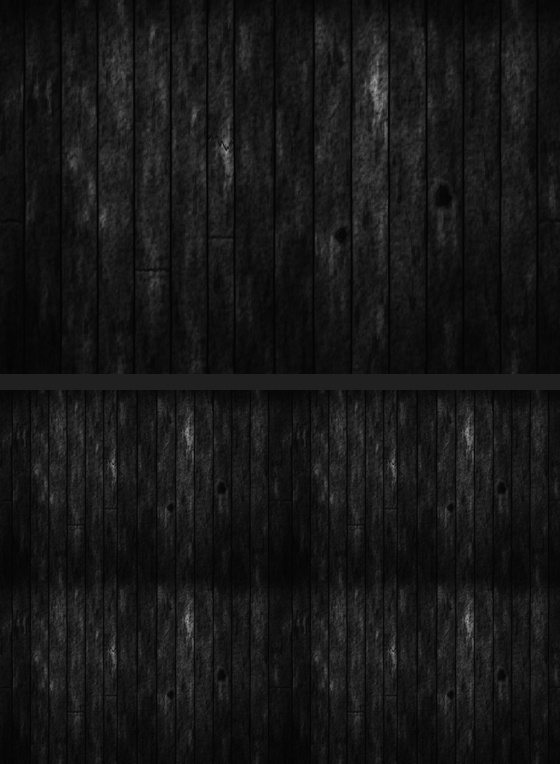
Top, the tile; bottom, the same tile 2 across and 2 down.
This texture is drawn by a Shadertoy shader. Its source:

```glsl
// Dark, worn vertical wooden planks with grain, knots and cross breaks; tiles both ways.

const int PLANKS = 15;
const float FIRST_SEAM = 0.043;      // position of the leftmost seam
const float PITCH = 0.0655;          // usual plank width
const float NARROWING = 0.017;       // how much the narrow plank is cut
const int NARROW_PLANK = 6;
const float SEAM_HALF_WIDTH = 0.0011;
const float SEAM_SHADE_WIDTH = 0.0035;
const float SEAM_WOBBLE = 0.003;
const float EDGE_LIGHT = 0.40;       // light left at the top and bottom edges
const float EXPOSURE = 1.10;
const float WEAR_STRENGTH = 0.10;
const float RELIEF_STRENGTH = 1.7;
const float GRIT_STRENGTH = 0.55;
const vec3 WOOD_TINT = vec3(1.0, 1.0, 1.0);
const vec3 GAP_COLOR = vec3(0.016);

// Base brightness of each plank; plank 0 wraps around the side edges.
const float TONES[PLANKS] = float[](0.058, 0.052, 0.098, 0.128, 0.112, 0.108,
    0.118, 0.088, 0.084, 0.112, 0.150, 0.125, 0.080, 0.086, 0.102);

// Knots: centre, radii.  Breaks: plank, height, raggedness.
const vec4 KNOTS[2] = vec4[](vec4(0.788, 0.468, 0.021, 0.046),
                             vec4(0.612, 0.370, 0.019, 0.036));
const vec3 BREAKS[4] = vec3[](vec3(4, 0.277, 0.015), vec3(6, 0.365, 0.010),
                              vec3(6, 0.620, 0.060), vec3(0, 0.410, 0.020));

float hash(vec2 cell) {
    uvec2 q = uvec2(cell) * uvec2(73856093u, 19349663u);
    uint n = q.x ^ q.y;
    n = (n ^ (n >> 15)) * 668265263u;
    n = (n ^ (n >> 13)) * 374761393u;
    return float((n ^ (n >> 16)) & 65535u) / 65535.0;
}

// Value noise that wraps after "period" cells.
float noise(vec2 p, vec2 period) {
    vec2 i = floor(p), f = fract(p);
    f = f * f * (3.0 - 2.0 * f);
    vec2 a = mod(i, period), b = mod(i + 1.0, period);
    return mix(mix(hash(a), hash(vec2(b.x, a.y)), f.x),
               mix(hash(vec2(a.x, b.y)), hash(b), f.x), f.y);
}

// Three octaves of wrapping noise, about 0 to 1.
float fbm(vec2 uv, vec2 freq) {
    float sum = 0.0, amp = 0.5;
    for (int i = 0; i < 3; i++) {
        sum += amp * noise(uv * freq, freq);
        freq *= 2.0;
        amp *= 0.5;
    }
    return sum / 0.875;
}

float seamPosition(int i) {
    float cut = i < NARROW_PLANK ? 0.0 : NARROWING * exp(-0.42 * float(i - NARROW_PLANK));
    return FIRST_SEAM + PITCH * float(i) - cut;
}

void mainImage(out vec4 fragColor, in vec2 fragCoord) {
    vec2 uv = fragCoord / iResolution.xy;
    vec2 aa = 1.0 / iResolution.xy;
    float x = uv.x + SEAM_WOBBLE * (fbm(uv, vec2(15, 6)) - 0.5);

    // Plank index and signed distance to the nearest seam
    int plank = 0;
    float seam = 1.0;
    for (int i = 0; i < PLANKS; i++) {
        float s = seamPosition(i);
        if (x > s) plank = (i + 1) % PLANKS;
        float d = fract(x - s + 0.5) - 0.5;
        if (abs(d) < abs(seam)) seam = d;
    }

    // Grain, shifted separately on every plank
    vec2 w = uv + vec2(hash(vec2(plank, 7)), hash(vec2(plank, 31)));
    float blotch = fbm(w, vec2(26, 7));
    float streak = fbm(w, vec2(88, 12));
    vec2 reliefFreq = vec2(110, 56);
    float relief = fbm(w, reliefFreq) - fbm(w + vec2(0.0014, -0.0028), reliefFreq);
    float grit = noise(w * vec2(250, 120), vec2(250, 120)) - 0.5;

    // Light, strongest above the middle
    float light = smoothstep(0.0, 0.6, uv.y) * (1.0 - smoothstep(0.86, 1.0, uv.y));
    float fade = EXPOSURE * mix(EDGE_LIGHT, 1.0, light);
    float value = TONES[plank] * fade;
    float wear = smoothstep(0.5, 0.8, blotch) * smoothstep(0.42, 0.75, streak);
    float shape = max(0.2, 0.4 + 1.2 * blotch) * (0.5 + streak);
    value *= shape;
    value += WEAR_STRENGTH * wear * fade * TONES[plank] / 0.1;
    value *= max(0.25, 1.0 + RELIEF_STRENGTH * relief + GRIT_STRENGTH * grit);

    // Dark cracks along the grain
    value *= 1.0 - 0.5 * smoothstep(0.62, 0.8, fbm(w + 0.37, vec2(90, 12)));

    // Knots with growth rings
    for (int i = 0; i < 2; i++) {
        float r = length((uv - KNOTS[i].xy) / KNOTS[i].zw) + 1.1 * (fbm(uv, vec2(48, 32)) - 0.5);
        float rings = 0.7 + 0.3 * sin(r * 20.0);
        value *= mix(1.0, 0.28 * rings, 1.0 - smoothstep(0.45, 1.0, r));
        value += 0.025 * fade * exp(-40.0 * (r - 1.1) * (r - 1.1));
    }

    // Ragged breaks across single planks
    for (int i = 0; i < 4; i++) {
        if (int(BREAKS[i].x) != plank) continue;
        float d = uv.y - BREAKS[i].y + BREAKS[i].z * (fbm(uv, vec2(130, 5)) - 0.5);
        float faint = 0.3 + 0.5 * streak;
        value *= 1.0 - faint * (1.0 - smoothstep(0.001, 0.004 + aa.y, abs(d)));
        value *= 1.0 + 0.3 * exp(-abs(d + 0.008) * 250.0);
    }

    // Lit plank edge, shaded joint and dark gap
    value += 0.045 * fade * blotch * exp(-abs(seam - 0.0045) * 900.0);
    value *= 1.0 - 0.5 * exp(-abs(seam) / SEAM_SHADE_WIDTH);
    float gap = 1.0 - smoothstep(SEAM_HALF_WIDTH - 0.5 * aa.x, SEAM_HALF_WIDTH + aa.x, abs(seam));
    vec3 color = mix(WOOD_TINT * (value + 0.012), GAP_COLOR, gap);
    fragColor = vec4(clamp(color, 0.0, 1.0), 1.0);
}
```
